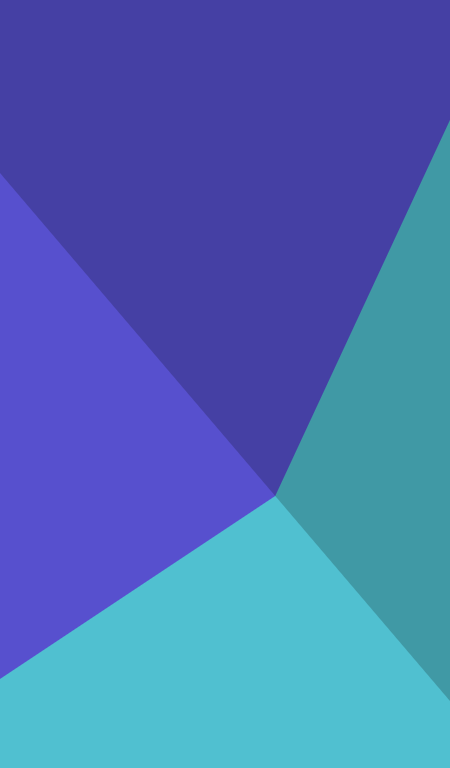
A WebGL 1 fragment shader for this background:

```glsl
precision highp float;

uniform vec2 u_resolution;

// Corners of the folds, as fractions of the canvas
#define HUB vec2(0.6116, 0.3542)
#define RIDGE_LEFT vec2(0.0, 0.7747)
#define RIDGE_RIGHT vec2(1.0, 0.0872)
#define SEAM_LEFT vec2(0.0, 0.1159)
#define SEAM_RIGHT vec2(1.0, 0.8438)

#define VIOLET vec3(0.341, 0.314, 0.808)
#define AQUA vec3(0.314, 0.753, 0.816)
#define SHADE 0.795

// Signed distance to the line a-b, positive on its left, in screen pixels
float leftOf(vec2 a, vec2 b) {
  vec2 along = normalize((b - a) * u_resolution);
  vec2 offset = gl_FragCoord.xy - a * u_resolution;
  return along.x * offset.y - along.y * offset.x;
}

// One-pixel soft edge
float coverage(float dist) {
  return clamp(dist + 0.5, 0.0, 1.0);
}

void main() {
  // The seam bends at the hub, with aqua on its lower right
  float seam = max(leftOf(HUB, SEAM_LEFT), leftOf(SEAM_RIGHT, HUB));
  vec3 color = mix(VIOLET, AQUA, coverage(seam));

  // Everything above the straight ridge lies in shade
  float ridge = leftOf(RIDGE_LEFT, RIDGE_RIGHT);
  color *= mix(1.0, SHADE, coverage(ridge));

  gl_FragColor = vec4(color, 1.0);
}
```
